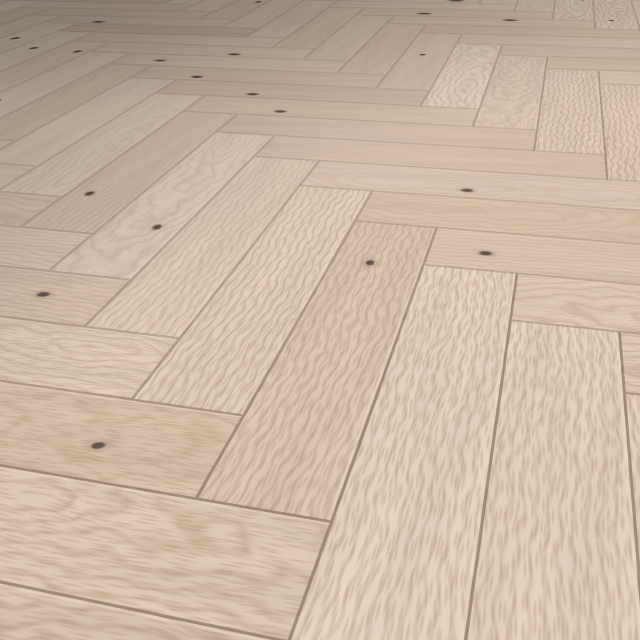
This texture is drawn by a three.js fragment shader. Its source:

```glsl
// Pale oak herringbone floor seen in perspective, with grain, pores and knots.
varying vec2 vUv;

const float PLANK_LENGTH = 5.0; // in plank widths
const float TAU = 6.2831853;
const vec3 CREAM = vec3(0.885, 0.810, 0.740);
const vec3 TAN = vec3(0.825, 0.735, 0.645);
const vec3 ROSE = vec3(0.815, 0.725, 0.660);
const vec3 GRAIN = vec3(0.670, 0.550, 0.450);
const vec3 JOINT = vec3(0.500, 0.415, 0.350);
const vec3 KNOT = vec3(0.310, 0.270, 0.245);

struct Plank {
  vec2 pos;    // x along the plank, y across it
  vec2 foot;   // blur size in the same axes
  vec2 id;
  float upright;
};

float hash(vec2 p) {
  return fract(sin(dot(p, vec2(127.1, 311.7))) * 4375.85);
}

// Canvas point to floor point, measured in plank widths
vec2 floorPoint(vec2 c) {
  vec2 u = vec2(0.1120, -0.02534) + 0.023 * c;
  vec2 v = vec2(0.0751, 0.10514) - 0.083 * c;
  vec2 r = c - vec2(0.5547, 0.6549);
  return vec2(r.x * v.y - r.y * v.x, u.x * r.y - u.y * r.x) / (u.x * v.y - u.y * v.x);
}

// Diagonal cell sums alternate between upright and lying planks
Plank herringbone(vec2 p, vec2 foot) {
  vec2 cell = floor(p);
  vec2 f = p - cell;
  float s = mod(cell.x + cell.y + 0.5, 2.0 * PLANK_LENGTH) - 0.5;
  if (s > PLANK_LENGTH - 0.5) {
    s -= PLANK_LENGTH;
    return Plank(vec2(s + f.y, f.x), foot.yx, cell - vec2(0.0, s), 1.0);
  }
  return Plank(vec2(s + f.x, f.y), foot, cell - vec2(s, 0.0), 0.0);
}

float waves(vec2 q, float seed) {
  return 0.5 * sin(1.7 * q.x + seed + 1.3 * sin(3.1 * q.y + seed))
       + 0.3 * sin(4.3 * q.x - 5.0 * q.y + 2.0 * seed)
       + 0.15 * sin(9.1 * q.x + 8.0 * q.y + 3.0 * seed);
}

// Growth rings: long ovals on figured planks, near straight lines on others
float rings(vec2 pos, vec2 id, float seed, float blur) {
  float figured = step(0.42, hash(id + 3.7));
  vec2 heart = vec2(PLANK_LENGTH * hash(id + 8.1), mix(-1.3, 0.25 + 0.5 * hash(id + 5.3), figured));
  float radius = length((pos - heart) * vec2(0.14, 1.0));
  radius += mix(0.04, 0.11, figured) * waves(pos, seed);
  radius += 0.012 * sin(15.0 * pos.x + 3.0 * sin(9.0 * pos.y + seed));
  float count = mix(11.0, 8.5, figured);
  float line = pow(0.5 + 0.5 * sin(TAU * count * radius), 3.0);
  return mix(line, 0.31, smoothstep(0.2, 0.6, count * blur));
}

// Stretched cellular noise gives short dark dashes
float pores(vec2 q) {
  vec2 cell = floor(q);
  float nearest = 1.0;
  for (int y = -1; y <= 1; y++) {
    for (int x = -1; x <= 1; x++) {
      vec2 c = cell + vec2(float(x), float(y));
      vec2 site = c + vec2(hash(c), hash(c + 17.3));
      nearest = min(nearest, length(q - site));
    }
  }
  return 1.0 - smoothstep(0.1, 0.5, nearest);
}

float softLine(float d, float halfWidth, float blur) {
  float strength = min(1.0, 2.0 * halfWidth / blur + 0.15);
  return strength * (1.0 - smoothstep(halfWidth, halfWidth + blur, abs(d)));
}

vec3 wood(Plank k) {
  float seed = 40.0 * hash(k.id + 1.9);
  vec3 base = mix(mix(TAN, ROSE, hash(k.id + 2.3)), CREAM, hash(k.id) * 0.65 + 0.3 * k.upright);
  base *= 1.0 + 0.025 * waves(k.pos * vec2(0.6, 3.0), seed + 4.0);

  float ring = rings(k.pos, k.id, seed, k.foot.y);
  vec3 color = mix(base, GRAIN, ring * mix(0.16, 0.38, hash(k.id + 6.6)));
  vec2 q = k.pos * vec2(4.0, 32.0) + vec2(seed, seed + waves(k.pos, seed));
  color = mix(color, GRAIN, 0.3 * pores(q) * (1.0 - smoothstep(0.4, 1.4, 32.0 * k.foot.y)));

  // A small knot with a warm halo on some planks
  vec2 center = vec2(0.6 + 3.8 * hash(k.id + 9.4), 0.2 + 0.6 * hash(k.id + 4.8));
  float d = length((k.pos - center) * vec2(0.75, 1.0)) + 0.008 * waves(8.0 * k.pos, seed);
  float knotted = step(0.66, hash(k.id + 7.2));
  color = mix(color, GRAIN, 0.45 * knotted * (1.0 - smoothstep(0.03, 0.13, d)));
  return mix(color, KNOT, 0.85 * knotted * (1.0 - smoothstep(0.025, 0.04 + k.foot.y, d)));
}

void main() {
  vec2 p = floorPoint(vUv);
  float e = 1.0 / 512.0;
  vec2 foot = abs(floorPoint(vUv + vec2(e, 0.0)) - p) + abs(floorPoint(vUv - vec2(0.0, e)) - p);
  Plank k = herringbone(p, foot);
  vec3 color = wood(k);

  // Dark joints with a pale bevel on one long side
  float side = softLine(min(k.pos.y, 1.0 - k.pos.y), 0.006, k.foot.y);
  float end = softLine(min(k.pos.x, PLANK_LENGTH - k.pos.x), 0.006, k.foot.x);
  color = mix(color, CREAM * 1.06, 0.45 * softLine(0.976 - k.pos.y, 0.006, k.foot.y));
  color = mix(color, JOINT, 0.65 * max(side, end));

  // Light falls off towards the far left
  float shade = 1.02 - 0.26 * smoothstep(0.3, 1.0, vUv.y - 0.6 * vUv.x) - 0.12 * smoothstep(0.8, 1.0, vUv.y);
  gl_FragColor = vec4(color * shade, 1.0);
}
```
